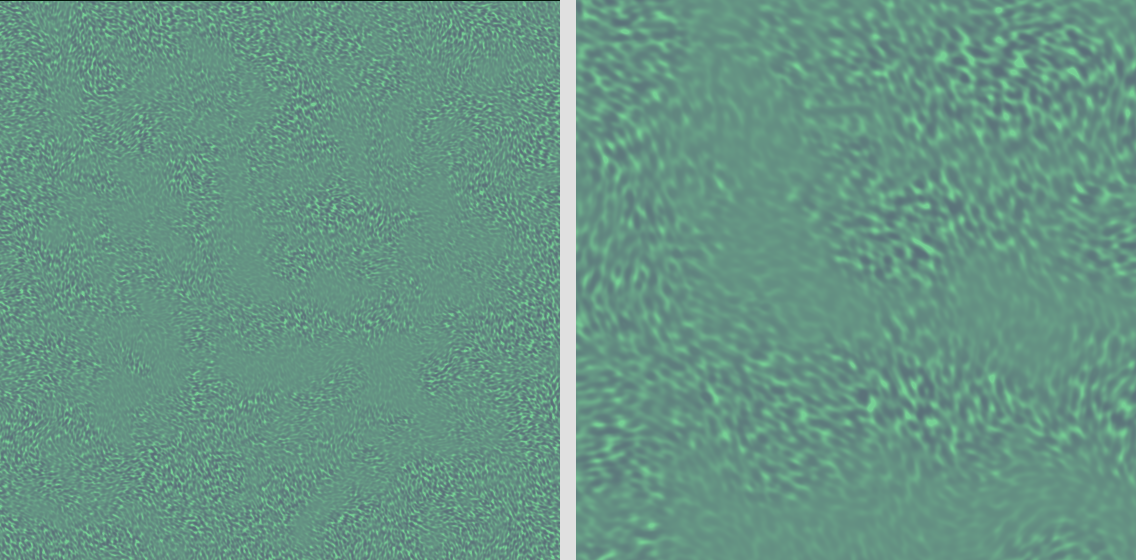
Left: the whole. Right: its middle third, enlarged.
Give the GLSL for this texture, as a three.js fragment shader.

```glsl
// Sea-green surface covered in tiny slanted flecks, calm in places and rough in others.
// Stretched gradient noise makes the flecks; slow noise steers their direction and
// contrast, which also grows toward the borders. A thin dark line closes the top.

varying vec2 vUv;

const vec3 SLATE = vec3(0.36, 0.46, 0.48);
const vec3 MINT = vec3(0.45, 0.77, 0.57);
const vec3 TOP_LINE = vec3(0.02, 0.09, 0.05);
const float PI = 3.14159;
const int DIRECTIONS = 5;

// Sineless hash: a pseudo-random vector in -1..1 for each lattice cell
vec2 hash2(vec2 cell) {
  vec3 p = fract(cell.xyx * vec3(0.1031, 0.1030, 0.0973));
  p += dot(p, p.yzx + 33.33);
  return 2.0 * fract((p.xx + p.yz) * p.zy) - 1.0;
}

float cornerValue(vec2 cell, vec2 local, vec2 corner) {
  return dot(hash2(cell + corner), local - corner);
}

// Gradient noise, scaled to a standard deviation near one
float gradientNoise(vec2 p) {
  vec2 cell = floor(p);
  vec2 f = fract(p);
  vec2 s = f * f * f * (f * (f * 6.0 - 15.0) + 10.0);
  float low = mix(cornerValue(cell, f, vec2(0.0, 0.0)),
                  cornerValue(cell, f, vec2(1.0, 0.0)), s.x);
  float high = mix(cornerValue(cell, f, vec2(0.0, 1.0)),
                   cornerValue(cell, f, vec2(1.0, 1.0)), s.x);
  return 4.8 * mix(low, high, s.y);
}

// Flecks elongated along one angle; frequency is (along, across)
float fleckLayer(vec2 uv, float angle, vec2 frequency, float seed) {
  vec2 along = vec2(cos(angle), sin(angle));
  vec2 across = vec2(-along.y, along.x);
  return gradientNoise(vec2(dot(uv, along), dot(uv, across)) * frequency + seed);
}

// Blend of fixed directions, favouring those close to the local heading
float fleckField(vec2 uv, float heading, vec2 frequency) {
  float total = 0.0;
  float power = 0.0;
  for (int i = 0; i < DIRECTIONS; i++) {
    float angle = PI * float(i) / float(DIRECTIONS) + 0.15;
    float closeness = cos(angle - heading);
    float weight = pow(closeness * closeness, 6.0);
    total += weight * fleckLayer(uv, angle, frequency, 37.0 * float(i) + 11.3);
    power += weight * weight;
  }
  return total * inversesqrt(power);
}

// Roughness 0..1: broad areas, small clumps and rougher borders
float roughness(vec2 uv) {
  vec2 fromCenter = abs(uv - 0.5);
  float border = smoothstep(0.28, 0.5, max(fromCenter.x, fromCenter.y));
  float broad = gradientNoise(uv * 5.0 + 3.7);
  float clumps = gradientNoise(uv * vec2(12.0, 15.0) + 51.2);
  float ragged = gradientNoise(uv * 31.0 + 87.6);
  float level = 0.42 + 0.34 * border + 0.12 * broad + 0.17 * clumps + 0.1 * ragged;
  return smoothstep(0.0, 1.0, level);
}

void main() {
  // Flecks lean mostly down to the right and fan out from place to place
  float heading = -0.75 + 0.6 * gradientNoise(vUv * 9.0 + 19.4);
  float fleck = fleckField(vUv, heading, vec2(120.0, 205.0));

  // Bright flecks reach further from the middle tone than dark ones
  float skewed = fleck + 0.2 * (fleck * fleck - 1.0);
  float contrast = mix(0.06, 0.34, roughness(vUv));
  float tone = clamp(0.4 + contrast * skewed, -0.1, 1.15);
  vec3 color = mix(SLATE, MINT, tone);

  // Thin dark line along the top
  color = mix(color, TOP_LINE, smoothstep(0.9975, 0.9985, vUv.y));
  gl_FragColor = vec4(color, 1.0);
}
```
